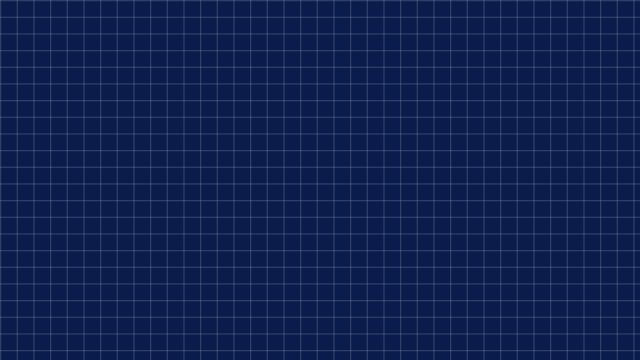
This pattern is drawn by a Shadertoy shader. Its source:

```glsl
// Drafting grid: thin translucent white rules over deep navy, in square cells
// measured from the top left corner. Each rule is a periodic pulse that is
// box filtered analytically over the pixel, so it stays smooth at any size.

const float ROWS = 21.6;         // cells per canvas height
const float LINE_WIDTH = 0.075;  // fraction of a cell
const float LINE_ALPHA = 0.152;
const vec3 NAVY = vec3(0.04, 0.11, 0.30);
const vec3 RULE_COLOR = vec3(1.0);

// Integral from 0 to x of a unit-period pulse that is on over [0, width]
vec2 pulseIntegral(vec2 x, float width) {
    return floor(x) * width + min(fract(x), width);
}

// Share of the pixel covered by rules along each axis
vec2 ruleCoverage(vec2 cell, float width, float pixelSize) {
    float halfPixel = 0.5 * pixelSize;
    return (pulseIntegral(cell + halfPixel, width)
          - pulseIntegral(cell - halfPixel, width)) / pixelSize;
}

// Lay one translucent rule over the colour below it
vec3 overlayRule(vec3 below, vec3 ink, float coverage, float alpha) {
    return mix(below, ink, coverage * alpha);
}

void mainImage(out vec4 fragColor, in vec2 fragCoord) {
    // Cell coordinates, x rightward and y downward from the top left
    float pixelSize = ROWS / iResolution.y;
    vec2 cell = vec2(fragCoord.x, iResolution.y - fragCoord.y) * pixelSize;

    // Both sets of rules; crossings brighten where they overlap
    vec2 coverage = ruleCoverage(cell, LINE_WIDTH, pixelSize);
    vec3 color = overlayRule(NAVY, RULE_COLOR, coverage.x, LINE_ALPHA);
    color = overlayRule(color, RULE_COLOR, coverage.y, LINE_ALPHA);

    fragColor = vec4(color, 1.0);
}
```
